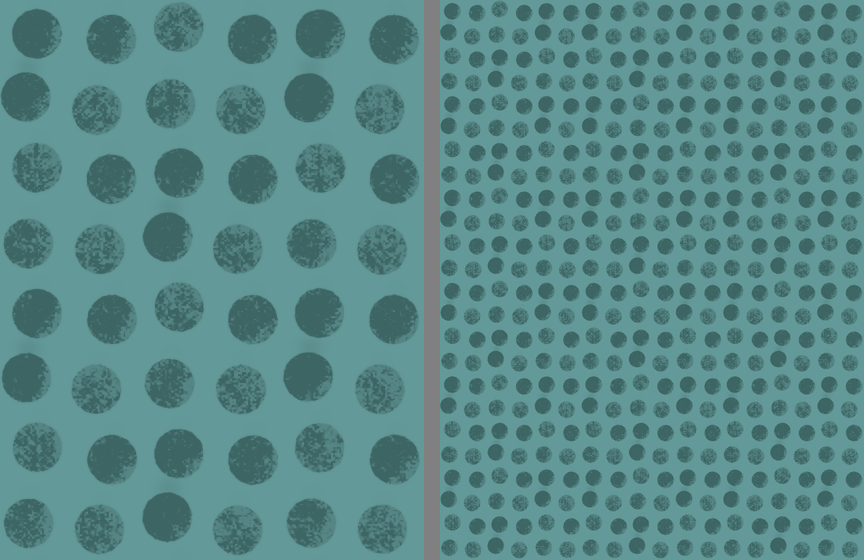
Left: one tile. Right: repeated 3 by 3.
Reproduce this pattern procedurally as a Shadertoy shader.

```glsl
#define COLS 6.0
#define ROWS 8.0
#define RADIUS 0.352
#define ROUGHNESS 0.014
#define GRAIN_SCALE 34.0
#define PATCH_SCALE 7.0
#define SMUDGE 0.2
#define GROUND vec3(0.39, 0.60, 0.60)
#define INK vec3(0.235, 0.395, 0.39)
#define WORN_INK vec3(0.335, 0.525, 0.52)

float hash(vec2 p) {
    return fract(sin(dot(p, vec2(127.1, 311.7))) * 43758.545);
}

float valueNoise(vec2 p) {
    vec2 i = floor(p), f = fract(p);
    f = f * f * (3.0 - 2.0 * f);
    return mix(mix(hash(i), hash(i + vec2(1, 0)), f.x),
               mix(hash(i + vec2(0, 1)), hash(i + vec2(1, 1)), f.x), f.y);
}

// Parity of a stamp: x = odd column, y = odd row from the top, z = raised
vec3 stampKind(vec2 id) {
    vec2 odd = mod(id, 2.0);
    float pairParity = mod(floor(id.x / 2.0) + floor(id.y / 2.0), 2.0);
    return vec3(odd, abs(pairParity - (1.0 - odd.y) * 1.0) < 0.5 ? 1.0 : 0.0);
}

// Hand-placed stagger: rows slide sideways, columns slide up and down
vec2 stampOffset(vec2 id, vec3 kind) {
    float x = mix(0.03 + 0.05 * kind.x, -0.09 - 0.04 * kind.z, kind.y);
    float y = mix(mix(0.02, 0.11, kind.z), -0.065, kind.x);
    return vec2(x, y) + 0.016 * (vec2(hash(id), hash(id + 31.0)) - 0.5);
}

// Share of ink rubbed away at q, measured in radii from the stamp centre
float stampWear(vec2 q, vec2 id, vec3 kind) {
    float evenColumn = mix(mix(0.14, 0.54, kind.z), mix(0.37, 0.08, kind.z), kind.y);
    float oddColumn = mix(0.19, 0.53, kind.y);
    float bias = mix(evenColumn, oddColumn, kind.x);
    float mottled = smoothstep(0.3, 0.5, bias);
    float angle = mix(-0.6, 0.9, mottled) + 0.7 * (hash(id + 7.0) - 0.5);
    float side = dot(q, vec2(cos(angle), sin(angle)));
    float tilt = mix(0.48 * smoothstep(0.1, 1.0, side), 0.12 * side, mottled);
    float rim = 0.1 * smoothstep(0.6, 1.0, length(q));

    // Soft upright crease on the raised, mottled stamps
    float creased = kind.z * (1.0 - kind.x) * (1.0 - kind.y);
    float crease = 0.16 * creased * exp(-pow((q.x + 0.06) / 0.06, 2.0));

    vec2 seed = id * 19.0 + 50.0;
    float patches = valueNoise(q * RADIUS * PATCH_SCALE + seed) - 0.5;
    float grain = 0.65 * valueNoise(q * RADIUS * GRAIN_SCALE + seed)
                + 0.35 * valueNoise(q * RADIUS * GRAIN_SCALE * 0.5 + seed);
    return smoothstep(-0.2, 0.3, bias + tilt + rim - crease + 0.35 * patches - grain);
}

// Faint stain above a stamp, strongest over the solid ones
float stampSmudge(vec2 d, vec3 kind) {
    float solid = kind.y * kind.z * (1.0 - kind.x);
    vec2 above = (d - vec2(0.03, 0.42)) / vec2(0.17, 0.14);
    float glow = 0.04 * exp(-pow(max(length(d) - RADIUS, 0.0) / 0.03, 2.0));
    return SMUDGE * mix(0.12, 1.0, solid) * exp(-dot(above, above)) + glow;
}

void mainImage(out vec4 fragColor, in vec2 fragCoord) {
    vec2 grid = vec2(COLS, ROWS);
    vec2 p = fragCoord / iResolution.xy * grid;
    vec2 cellSize = iResolution.xy / grid;
    vec2 square = cellSize / cellSize.y;
    float pixel = 1.0 / cellSize.y;

    float smudge = 0.0, cover = 0.0, wear = 0.0;
    for (int j = -1; j <= 1; j++)
    for (int i = -1; i <= 1; i++) {
        vec2 cell = floor(p) + vec2(i, j);
        // Wrapped stamp index, with rows counted from the top
        vec2 id = mod(vec2(cell.x, ROWS - 1.0 - cell.y), grid);
        vec3 kind = stampKind(id);
        vec2 d = (p - cell - 0.5 - stampOffset(id, kind)) * square;
        smudge += stampSmudge(d, kind);

        // Slightly ragged disc
        float ragged = ROUGHNESS * (valueNoise(d * 22.0 + id * 13.0 + 40.0) - 0.5);
        float edge = length(d) - RADIUS - ragged;
        float inside = 1.0 - smoothstep(-pixel, pixel, edge);
        if (inside > cover) {
            cover = inside;
            wear = stampWear(d / RADIUS, id, kind);
        }
    }

    vec3 ground = mix(GROUND, INK, min(smudge, 0.35));
    vec3 color = mix(ground, mix(INK, WORN_INK, wear), cover);
    fragColor = vec4(color, 1.0);
}
```
